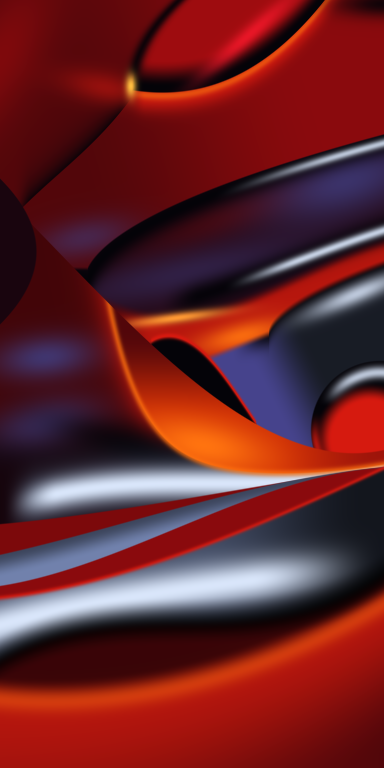
A Shadertoy shader for this background:

```glsl
// Glossy folds of red, orange, violet and steel under studio light.
// Shapes bounded by smooth curves are painted back to front; rims and
// reflections are Gaussian falloffs around those curves and around spots.
#define BLACK vec3(.015, .01, .03)
#define WINE vec3(.14, .03, .08)
#define MAROON vec3(.32, .025, .04)
#define RED vec3(.54, .04, .05)
#define SCARLET vec3(.84, .1, .06)
#define ORANGE vec3(1, .45, .06)
#define VIOLET vec3(.25, .24, .5)
#define STEEL vec3(.34, .39, .52)
#define SILVER vec3(.85, .9, .98)

vec2 p; // position, width 1 and height 2
vec3 c; // colour painted so far

// Height over a cubic through four points at t = 0, 1/3, 2/3, 1
float above(float t, float h0, float h1, float h2, float h3) {
  float s = 3. * t, a = s - 1., b = s - 2., d = s - 3.;
  return p.y - (s * (3. * d * (h1 * b - h2 * a) + h3 * a * b) - h0 * a * b * d) / 6.;
}
float ramp(float a, float b, float x) {
  x = clamp((x - a) / (b - a), 0., 1.);
  return x * x * (3. - 2. * x);
}
float bell(float d, float width) { d /= width; return exp(-d * d); }
float cover(float d) { return ramp(-1., 1., d * iResolution.x); }
void paint(vec3 tint, float amount) { c = mix(c, tint, amount); }

// Tilted elliptical glow
void spot(vec3 tint, float amount, float x, float y, float rx, float ry, float tilt) {
  float k = cos(tilt), s = sin(tilt);
  vec2 q = mat2(k, -s, s, k) * (p - vec2(x, y)) / vec2(rx, ry);
  paint(tint, amount * exp(-dot(q, q)));
}

// Red backdrop with a crease and a hanging lobe
void backdrop() {
  c = mix(MAROON, RED, ramp(.2, .9, p.x + .3 * p.y - .45));
  spot(RED, .8, 0., 1.85, .1, .25, -.5);
  float crease = above((p.x - .065) / .274, 1.466, 1.55, 1.635, 1.74);
  float span = ramp(.03, .08, p.x) * ramp(.35, .31, p.x);
  paint(BLACK, .9 * span * cover(crease) * exp(-max(crease, 0.) / .045));
  spot(VIOLET, .55, .22, 1.38, .13, .05, .2);
  spot(SCARLET, .5, .28, 1.77, .12, .04, -.2);
  float h = max(p.y - 1.77, 0.), side = p.x - .346 - 2.3 * h * h;
  float under = above((p.x - .346) / .5, 1.765, 1.768, 1.84, 2.);
  span = ramp(.33, .38, p.x);
  paint(SCARLET, .8 * span * bell(under + .015, .035));
  paint(ORANGE, .6 * span * bell(under + .008, .012));
  vec3 back = c;
  c = mix(BLACK, RED * 1.15, ramp(.015, .085, under));
  spot(vec3(1, .1, .18), .75, .65, 1.91, .16, .022, .72);
  c = mix(back, c, cover(min(side, under)));
  paint(BLACK, .9 * bell(side, .018) * ramp(1.77, 1.82, p.y));
  spot(BLACK, .9, 1., 1.99, .13, .035, 0.);
  spot(vec3(1, .75, .25), 1., .341, 1.776, .014, .03, 0.);
}

// Dark violet lens with polished edges above a red band
void lens() {
  float t = max((p.x - .22) / .78, .01), slope = .268 * pow(t, -.45);
  float top = (1.27 + .38 * pow(t, .55) - p.y) / sqrt(1. + slope * slope);
  float base = above((p.x - .22) / .78, 1.25, 1.175, 1.26, 1.37);
  paint(SCARLET * .85, ramp(.03, -.03, base) * ramp(.28, .4, p.x));
  spot(ORANGE, .9, .63, 1.125, .12, .035, .25);
  vec3 back = c;
  c = WINE;
  spot(MAROON, .7, .6, 1.44, .25, .05, .35);
  spot(VIOLET, .8, .9, 1.53, .22, .09, .3);
  spot(VIOLET, .45, .5, 1.29, .35, .06, .2);
  paint(BLACK, bell(top - .015, .035));
  paint(SILVER, .85 * bell(top - .022, .011) * ramp(.55, .9, p.x));
  c = mix(back, c, cover(top) * ramp(-.02, .02, base));
  float tongue = above((p.x - .44) / .56, 1.205, 1.266, 1.335, 1.4);
  paint(BLACK, .95 * bell(tongue, .035) * ramp(.41, .52, p.x));
  paint(SILVER, .9 * bell(tongue, .013) * ramp(.58, .78, p.x));
  spot(vec3(1, .6, .2), 1., .46, 1.172, .13, .014, .13);
}

// Steel bulb over a violet hollow, and a red sphere
void bulb() {
  float d = p.x - .7, top = 1.13 + .38 * pow(max(d, 0.), .6) + .4 * min(d, 0.) - p.y;
  vec3 back = c;
  c = mix(VIOLET * 1.1, STEEL * .28, ramp(.18, .36, d + .5 * p.y - .3));
  paint(BLACK, bell(top, .03) * ramp(-.1, .02, d));
  spot(SILVER, .85, .93, 1.235, .14, .025, .4);
  c = mix(back, c, ramp(-.012, .012, top));
  vec2 q = p - vec2(.99, .88);
  float r = length(q);
  back = c;
  c = mix(SCARLET, BLACK, ramp(.1, .15, length(q + .025)));
  paint(SILVER, .85 * bell(r - .15, .016) * ramp(.06, .14, q.y));
  paint(SCARLET, .8 * bell(r - .17, .012) * ramp(.05, -.04, q.y));
  c = mix(back, c, cover(.18 - r));
}

// Orange face, shadowed flank and silver foot
void body() {
  float edge = -above(p.x, 1.5, 1.161, .896, .828);
  float t = clamp((p.x - .39) / .28, 0., 1.), span = ramp(0., .02, t * (1. - t));
  float arch = edge + .095 * sin(3.1416 * pow(t, .85));
  paint(BLACK, cover(arch) * span);
  paint(SCARLET, bell(arch, .007) * span);
  vec3 back = c;
  float e = .33 * exp((.3 - p.x) / .085), d = p.x - .7;
  float ridge = (p.y - .765 - e - .28 * d * d) / sqrt(1. + e * e * 138.);
  c = mix(MAROON, vec3(.8, .17, .02), ramp(1.14, .9, p.y));
  spot(ORANGE, 1., .53, .84, .18, .07, -.2);
  paint(RED, .7 * ramp(0., .3, d));
  vec3 face = c;
  c = mix(MAROON * .8, WINE * .6, ramp(.95, .8, p.y));
  spot(VIOLET, .85, .12, 1.07, .13, .055, .1);
  spot(VIOLET, .7, .12, .9, .14, .06, .2);
  spot(BLACK, .9, .36, .83, .22, .05, -.3);
  float shine = above(p.x, .672, .737, .742, .776);
  paint(STEEL * .6, .8 * bell(shine, .075) * ramp(0., .1, p.x));
  paint(SILVER, bell(shine, .038) * ramp(.01, .15, p.x));
  paint(SCARLET, .5 * bell(ridge, .035) * ramp(.8, .95, p.y));
  paint(face, cover(ridge));
  paint(ORANGE, .7 * bell(ridge, .009));
  c = mix(back, c, cover(edge));
  float h = (p.y - 1.345) / .19, shade = .095 * (1. - h * h) - p.x;
  paint(WINE * .7, cover(shade));
}

// Stripes, steel ribbon and glowing floor
void mainImage(out vec4 fragColor, in vec2 fragCoord) {
  p = fragCoord / iResolution.xy * vec2(1, 2);
  backdrop(); lens(); bulb(); body();
  float s = -above(p.x, .555, .641, .728, .783);
  paint(RED * .9, cover(-above(p.x, .635, .677, .732, .784)));
  paint(STEEL * (.7 + .6 * ramp(0., .06, s)), cover(s));
  paint(RED, cover(-above(p.x, .474, .573, .706, .782)));
  vec3 back = c;
  float lip = above(p.x, .19, .198, .281, .4375);
  c = mix(SCARLET * .85, MAROON, ramp(0., .4, -lip) * (.4 + .6 * p.x));
  paint(MAROON * .7, ramp(-.02, .05, lip));
  paint(ORANGE, .4 * bell(lip + .01, .03));
  vec3 ground = c;
  float lower = above(p.x, .281, .372, .385, .5);
  c = mix(STEEL * .75, STEEL * .22, ramp(.5, .95, p.x));
  paint(SILVER, bell(above(p.x, .372, .443, .49, .54), .055) * ramp(1., .65, p.x));
  c = mix(ground, c * ramp(-.02, .07, lower), ramp(-.06, .015, lower));
  s = -above(p.x, .443, .513, .633, .781);
  c = mix(back, c, cover(s));
  paint(SCARLET, .8 * bell(s, .006));
  fragColor = vec4(c, 1);
}
```
